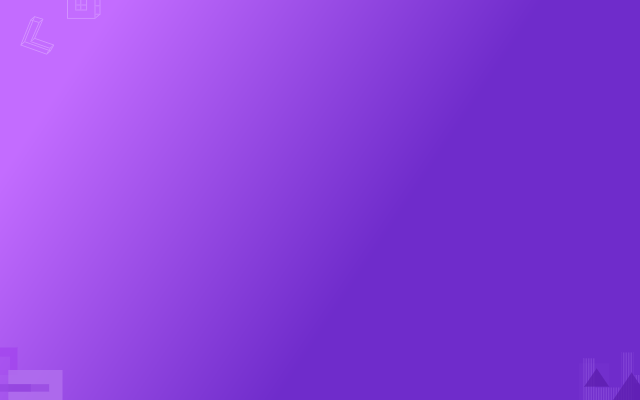
Write a WebGL 2 fragment shader that draws this background.

```glsl
#version 300 es
precision highp float;
// Diagonal violet gradient with faint geometric ornaments in three corners.
uniform vec2 u_resolution;
out vec4 outColor;

// Design space: the canvas is HEIGHT units tall, origin at the lower left.
const float HEIGHT = 480.0;
const float WIDTH = 768.0;

const vec3 LIGHT = vec3(0.765, 0.425, 1.0);
const vec3 DARK = vec3(0.437, 0.172, 0.797);
const vec3 WIRE = vec3(0.91, 0.75, 1.0);
const vec3 PANEL = vec3(0.69, 0.43, 0.93);
const vec3 FRAME = vec3(0.63, 0.25, 0.93);
const vec3 BAR = vec3(0.57, 0.25, 0.87);
const vec3 STRIPE = vec3(0.62, 0.40, 0.90);
const vec3 SHADE = vec3(0.36, 0.11, 0.68);

const float GRADIENT_SLOPE = 0.667;  // horizontal shift per unit of descent
const float GRADIENT_START = 140.0;  // where the light end meets the top edge
const float GRADIENT_END = 650.0;    // where the dark end meets the top edge
const float WIRE_HALF_WIDTH = 0.45;
const float WIRE_ALPHA = 0.5;
const float STRIPE_PERIOD = 3.0;

float pixelSize;

// Coverage of a signed distance, smoothed over one pixel.
float cover(float d) {
  return clamp(0.5 - d / pixelSize, 0.0, 1.0);
}

// Filled rectangle between two opposite corners.
float rect(vec2 p, vec2 low, vec2 high) {
  vec2 d = max(low - p, p - high);
  return cover(max(d.x, d.y));
}

float segment(vec2 p, vec2 a, vec2 b) {
  vec2 ap = p - a, ab = b - a;
  float h = clamp(dot(ap, ab) / dot(ab, ab), 0.0, 1.0);
  return length(ap - ab * h);
}

float boxOutline(vec2 p, vec2 low, vec2 high) {
  vec2 d = abs(p - 0.5 * (low + high)) - 0.5 * (high - low);
  return abs(length(max(d, 0.0)) + min(max(d.x, d.y), 0.0));
}

// Upright triangle given by its apex, height and half base.
float triangle(vec2 p, vec2 apex, float tall, float halfBase) {
  vec2 q = vec2(abs(p.x - apex.x), apex.y - p.y);
  float side = dot(q, normalize(vec2(tall, -halfBase)));
  return cover(max(side, q.y - tall));
}

// Extruded elbow: front and back outlines joined by short edges.
float elbowWire(vec2 p) {
  const vec2 DEPTH = vec2(4.5, 4.0);
  vec2 corner[6] = vec2[6](vec2(37, 456), vec2(47, 453), vec2(37, 430),
                           vec2(60, 422), vec2(56, 415), vec2(25, 426));
  float d = HEIGHT;
  for (int i = 0; i < 6; i++) {
    vec2 a = corner[i], b = corner[(i + 1) % 6];
    d = min(d, segment(p, a, b));
    d = min(d, segment(p, a + DEPTH, b + DEPTH));
    d = min(d, segment(p, a, a + DEPTH));
  }
  return d;
}

// Extruded block with a square window, cut off by the top edge.
float blockWire(vec2 p) {
  float d = boxOutline(p, vec2(81, 458), vec2(114, 500));
  d = min(d, boxOutline(p, vec2(91, 468), vec2(104, 500)));
  d = min(d, segment(p, vec2(97, 468), vec2(97, 500)));
  d = min(d, segment(p, vec2(91, 474), vec2(104, 474)));
  d = min(d, segment(p, vec2(120, 463), vec2(120, 500)));
  d = min(d, segment(p, vec2(114, 458), vec2(120, 463)));
  for (float y = 463.0; y < HEIGHT; y += 10.0)
    d = min(d, segment(p, vec2(114, y), vec2(120, y)));
  return d;
}

void main() {
  pixelSize = HEIGHT / u_resolution.y;
  vec2 p = gl_FragCoord.xy * pixelSize;
  p.x *= WIDTH / (u_resolution.x * pixelSize);

  // Background gradient
  float along = p.x + GRADIENT_SLOPE * (HEIGHT - p.y);
  float t = clamp((along - GRADIENT_START) / (GRADIENT_END - GRADIENT_START), 0.0, 1.0);
  vec3 color = mix(LIGHT, DARK, t);

  // Upper left wireframes
  float wire = min(elbowWire(p), blockWire(p));
  color = mix(color, WIRE, WIRE_ALPHA * cover(wire - WIRE_HALF_WIDTH));

  // Lower left panels
  float frame = rect(p, vec2(-9, 30), vec2(21, 63)) * (1.0 - 0.6 * rect(p, vec2(-9, 30), vec2(12, 52)));
  color = mix(color, FRAME, 0.65 * frame);
  float panel = rect(p, vec2(10, -9), vec2(75, 36)) * cover((10.0 - p.x - p.y + 10.0) * 0.707 - 7.0);
  color = mix(color, PANEL, 0.85 * panel);
  color = mix(color, BAR, 0.6 * rect(p, vec2(10, 10), vec2(59, 19)));
  color = mix(color, BAR, 0.6 * rect(p, vec2(-9, 10), vec2(37, 19)));

  // Lower right striped columns and dark triangles
  float columns = max(rect(p, vec2(700, -9), vec2(714, 50)), rect(p, vec2(746, -9), vec2(760, 57)));
  columns = max(columns, rect(p, vec2(700, -9), vec2(760, 15)));
  columns = max(columns, rect(p, vec2(760, 20), vec2(770, 30)));
  float stripe = cover((abs(fract(p.x / STRIPE_PERIOD) - 0.5) - 0.25) * STRIPE_PERIOD);
  color = mix(color, STRIPE, 0.38 * columns * stripe);
  color = mix(color, STRIPE, 0.06 * rect(p, vec2(695, -9), vec2(731, 44)));
  float shade = max(triangle(p, vec2(716, 38), 22.0, 15.0), triangle(p, vec2(758, 33), 34.0, 23.0));
  color = mix(color, SHADE, 0.75 * shade);

  outColor = vec4(color, 1.0);
}
```
